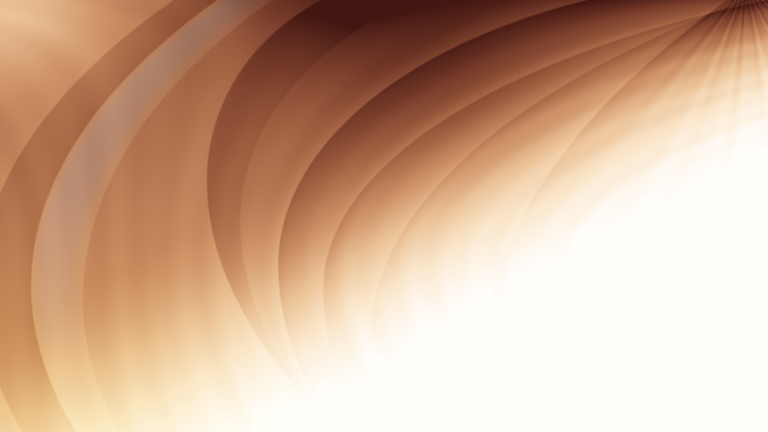
Give the GLSL for this background, as a Shadertoy shader.

```glsl
// Warm satin folds sweeping from a fan at the upper right into white light.
// A smooth tone field is shaded along curved fold edges, then a ray fan and
// layered sines add fine streaks; a brown-to-white ramp turns tone into colour.

#define ASPECT 1.7778
#define EDGE_SOFT 0.003
#define RIM_WIDTH 0.045
#define LOWER_BEND 0.9
#define FAN_APEX vec2(1.725, 1.035)
#define FAN_STRENGTH 0.38
#define STREAK_STRENGTH 0.05
#define LIGHT_START 0.66
#define LIGHT_END 1.24

const vec3 RAMP[7] = vec3[7](
    vec3(0.26, 0.09, 0.07), vec3(0.46, 0.23, 0.16), vec3(0.65, 0.40, 0.27),
    vec3(0.81, 0.58, 0.41), vec3(0.92, 0.76, 0.59), vec3(0.98, 0.90, 0.79),
    vec3(1.00, 0.995, 0.985));

vec3 rampColor(float tone) {
    vec3 color = RAMP[0];
    for (int i = 1; i < 7; i++)
        color = mix(color, RAMP[i], clamp(tone - float(i - 1), 0.0, 1.0));
    return color;
}

float bump(vec2 offset, vec2 size) {
    vec2 q = offset / size;
    return exp(-dot(q, q));
}

// Signed distance to a fold: elliptic above its leftmost point, parabolic below.
// vertex = leftmost point, radii = width and height of the ellipse.
float foldDistance(vec2 p, vec2 vertex, vec2 radii) {
    float rise = p.y - vertex.y;
    float t = clamp(rise / radii.y, 0.0, 0.995);
    float root = sqrt(1.0 - t * t);
    float upper = radii.x * (1.0 - root);
    float lower = LOWER_BEND * rise * rise;
    float slope = rise > 0.0 ? radii.x * t / (radii.y * root)
                             : 2.0 * LOWER_BEND * rise;
    float curve = vertex.x + (rise > 0.0 ? upper : lower);
    return (p.x - curve) / sqrt(1.0 + slope * slope);
}

// Shade falls off to the right of the edge, the rim to its left.
void shadeFold(inout float tone, float d, float shade, float width, float rim) {
    float inside = smoothstep(-EDGE_SOFT, EDGE_SOFT, d);
    float change = mix(rim * exp(min(d, 0.0) / RIM_WIDTH),
                       shade * exp(-max(d, 0.0) / width), inside);
    tone += change * clamp((6.4 - tone) / 3.0, 0.12, 1.0);
}

// Broad light and shadow without any edges.
float baseTone(vec2 p) {
    float depth = 1.0 - p.y;
    float warm = 1.75 + 1.8 * depth;
    float diagonal = dot(vec2(p.x, depth), vec2(0.5, 0.865));
    float tone = mix(warm, 6.2, smoothstep(LIGHT_START, LIGHT_END, diagonal));
    tone += 2.2 * bump(vec2(p.x, depth), vec2(0.30, 0.20));
    tone -= 1.1 * bump(p - vec2(0.88, 1.0), vec2(0.32, 0.30));
    tone -= 0.9 * smoothstep(0.5, 0.9, p.x) * exp(-depth / 0.09);
    return tone;
}

// Narrow rays spreading down and left from the apex.
float fanTone(vec2 p) {
    vec2 ray = p - FAN_APEX;
    float radius = length(ray);
    float angle = atan(ray.x, -ray.y) + 0.12 * radius;
    float rays = 0.6 * sin(angle * 31.0) + 0.4 * sin(angle * 53.0 + 1.3);
    float mask = smoothstep(-1.1, -0.8, angle);
    return mask * FAN_STRENGTH * rays * exp(-radius / 0.28)
         - 1.4 * exp(-radius / 0.09);
}

void mainImage(out vec4 fragColor, in vec2 fragCoord) {
    vec2 p = fragCoord / iResolution.xy * vec2(ASPECT, 1.0);
    float tone = baseTone(p);

    // Left folds, with a pale band between two of them
    float bandLeft = foldDistance(p, vec2(0.072, 0.34), vec2(3.59, 1.39));
    float bandRight = foldDistance(p, vec2(0.192, 0.306), vec2(2.20, 1.16));
    shadeFold(tone, foldDistance(p, vec2(-0.046, 0.33), vec2(3.40, 1.35)), -0.35, 0.15, 0.25);
    shadeFold(tone, bandLeft, 0.50, 0.11, -0.25);
    shadeFold(tone, bandRight, -0.20, 0.15, 0.12);

    // Central folds
    float central = foldDistance(p, vec2(0.644, 0.387), vec2(1.20, 0.67));
    shadeFold(tone, foldDistance(p, vec2(0.479, 0.583), vec2(0.51, 0.475)), -0.60, 0.20, 0.20);
    shadeFold(tone, foldDistance(p, vec2(0.556, 0.49), vec2(0.85, 0.60)), 0.18, 0.10, -0.06);
    shadeFold(tone, central, -0.75, 0.10, 0.22);

    // Right folds, fading into the light
    shadeFold(tone, foldDistance(p, vec2(0.748, 0.33), vec2(1.95, 0.76)), -0.50, 0.10, 0.12);
    shadeFold(tone, foldDistance(p, vec2(0.856, 0.213), vec2(2.95, 1.11)), -0.35, 0.09, 0.12);
    shadeFold(tone, foldDistance(p, vec2(1.11, 0.12), vec2(3.60, 1.62)), -0.40, 0.08, 0.20);

    // Fine detail
    tone += fanTone(p);
    tone += STREAK_STRENGTH * (sin(central * 47.0) + sin(central * 83.0 + p.y * 2.0));

    // Colour, warmer at the lower left and greyer inside the pale band
    vec3 color = rampColor(tone);
    color.b *= 1.0 - 0.10 * bump(p - vec2(0.0, 0.1), vec2(0.45, 0.40));
    float band = smoothstep(-EDGE_SOFT, 0.02, bandLeft) * smoothstep(0.02, -0.05, bandRight);
    vec3 bandGrey = vec3(dot(color, vec3(0.30, 0.59, 0.11))) * vec3(1.18, 0.95, 0.86);
    color = mix(color, bandGrey, 0.55 * band * smoothstep(0.0, 0.6, p.y));
    fragColor = vec4(clamp(color, 0.0, 1.0), 1.0);
}
```
